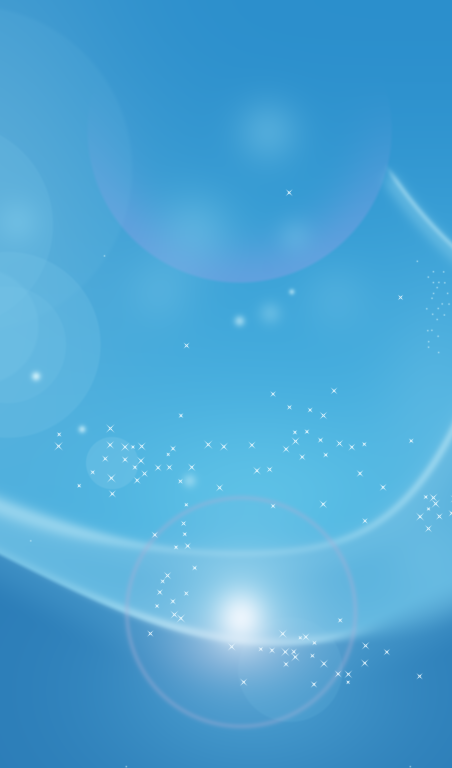
Reproduce this background procedurally as a WebGL 2 fragment shader.

```glsl
#version 300 es
precision highp float;
uniform vec2 u_resolution;
out vec4 outColor;

const vec3 ICE = vec3(0.80, 0.94, 0.98);
const vec3 SKY = vec3(0.48, 0.78, 0.91);
const vec3 LILAC = vec3(0.48, 0.62, 0.89);
const vec3 ROSE = vec3(0.66, 0.68, 0.84);
const vec3 DEEP = vec3(0.17, 0.49, 0.72);

// Soft bokeh spots: centre, radius, strength
const vec4 SPOTS[12] = vec4[12](
  vec4(0.349, 0.828, 0.042, 0.42), vec4(0.254, 0.700, 0.050, 0.40),
  vec4(0.384, 0.692, 0.024, 0.30), vec4(0.208, 0.622, 0.046, 0.28),
  vec4(0.437, 0.612, 0.046, 0.24), vec4(0.352, 0.592, 0.015, 0.42),
  vec4(0.312, 0.582, 0.007, 0.60), vec4(0.380, 0.620, 0.004, 0.55),
  vec4(0.023, 0.711, 0.030, 0.50), vec4(0.047, 0.510, 0.006, 0.90),
  vec4(0.107, 0.441, 0.005, 0.70), vec4(0.247, 0.374, 0.009, 0.50));

vec2 hash2(vec2 p) {
  vec3 q = fract(p.xyx * vec3(0.1031, 0.1030, 0.0973));
  q += dot(q, q.yzx + 33.33);
  return fract((q.xx + q.yz) * q.zy);
}

float glow(vec2 p, vec2 center, vec2 radius) {
  vec2 d = (p - center) / radius;
  return exp(-dot(d, d));
}

float disc(vec2 p, vec2 center, float radius, float blur) {
  return 1.0 - smoothstep(-blur, blur, length(p - center) - radius);
}

float line(float d, float width) {
  return exp(-d * d / (width * width));
}

float rim(vec2 p, vec2 center, float radius, float width) {
  return line(length(p - center) - radius, width);
}

// Heights of the two sweeping ribbons
float upperWave(float x) {
  float d = x - 0.31;
  float r = max(d, 0.0);
  return 0.281 + 0.635 * d * d + 18.5 * r * r * r * r;
}

float lowerWave(float x) {
  float d = x - 0.36;
  return 0.160 + 1.17 * d * d / (1.0 + 2.2 * d * d);
}

// Regions where sparkles gather
float sparkleDensity(vec2 p) {
  float m = glow(p, vec2(0.430, 0.425), vec2(0.085, 0.045));
  m = max(m, glow(p, vec2(0.180, 0.408), vec2(0.085, 0.040)));
  m = max(m, glow(p, vec2(0.225, 0.300), vec2(0.030, 0.090)));
  m = max(m, glow(p, vec2(0.415, 0.143), vec2(0.100, 0.030)));
  return max(m, glow(p, vec2(0.567, 0.345), vec2(0.035, 0.025)));
}

// Diagonal crosses scattered over jittered cells
float sparkles(vec2 p, float cell, float pixel) {
  vec2 id = floor(p / cell);
  float sum = 0.0;
  for (int j = -1; j <= 1; j++) {
    for (int i = -1; i <= 1; i++) {
      vec2 n = id + vec2(i, j);
      vec2 h = hash2(n);
      vec2 center = (n + 0.1 + 0.8 * h) * cell;
      vec2 k = hash2(n + 71.0);
      float on = step(k.x, 0.65 * sparkleDensity(center));
      vec2 d = p - center;
      vec2 q = abs(vec2(d.x + d.y, d.x - d.y)) * 0.707;
      float arm = cell * mix(0.25, 0.58, k.y);
      float cross2 = line(min(q.x, q.y), max(0.0007, 0.55 * pixel));
      float fade = 1.0 - smoothstep(0.0, arm, max(q.x, q.y));
      sum += on * (cross2 * fade + 0.5 * line(length(d), 0.0016));
    }
  }
  return min(sum, 1.0);
}

// Tiny dots for the dust at the right edge
float dust(vec2 p, float cell) {
  vec2 id = floor(p / cell);
  vec2 h = hash2(id + 19.0);
  vec2 center = (id + 0.25 + 0.5 * h) * cell;
  float on = step(h.y, 0.6 * glow(center, vec2(0.565, 0.595), vec2(0.014, 0.042)));
  return on * line(length(p - center), 0.0012);
}

void main() {
  vec2 p = gl_FragCoord.xy / u_resolution.y;
  float pixel = 1.0 / u_resolution.y;

  // Sky gradient, paler on the left and around the middle
  vec3 col = mix(vec3(0.27, 0.68, 0.87), vec3(0.17, 0.56, 0.80), smoothstep(0.4, 1.0, p.y));
  col = mix(col, vec3(0.42, 0.70, 0.85), 0.62 * glow(p, vec2(-0.04, 0.72), vec2(0.20, 0.38)));
  col = mix(col, vec3(0.42, 0.80, 0.92), 0.60 * glow(p, vec2(0.335, 0.36), vec2(0.20, 0.11)));
  col = mix(col, SKY, 0.32 * glow(p, vec2(0.57, 0.47), vec2(0.08, 0.16)));

  // Large lilac bubble, brightest along its lower rim
  vec2 bubble = vec2(0.312, 0.830);
  float lower = smoothstep(0.08, -0.18, p.y - bubble.y);
  float inside = disc(p, bubble, 0.198, 0.003);
  float depth = smoothstep(0.08, 0.198, length(p - bubble));
  col = mix(col, LILAC, 0.55 * inside * depth * depth * lower);

  // Overlapping lens discs at the left
  col = mix(col, SKY, 0.10 * disc(p, vec2(-0.04, 0.78), 0.212, 0.004));
  col = mix(col, SKY, 0.18 * disc(p, vec2(-0.065, 0.707), 0.134, 0.002));
  col = mix(col, SKY, 0.24 * disc(p, vec2(0.010, 0.551), 0.121, 0.002));
  col = mix(col, SKY, 0.20 * disc(p, vec2(0.010, 0.551), 0.076, 0.002));
  col = mix(col, SKY, 0.28 * disc(p, vec2(-0.025, 0.575), 0.075, 0.003));
  col = mix(col, SKY, 0.38 * disc(p, vec2(0.146, 0.397), 0.034, 0.0015));

  // Veil between the ribbons, with deep water beneath
  float slope = (upperWave(p.x + 0.001) - upperWave(p.x)) * 1000.0;
  float up = (p.y - upperWave(p.x)) / sqrt(1.0 + slope * slope);
  float low = p.y - lowerWave(p.x);
  float veil = smoothstep(0.012, -0.012, up);
  col = mix(col, vec3(0.35, 0.68, 0.85), 0.65 * veil);
  col = mix(col, SKY, 0.55 * veil * exp(-max(low, 0.0) * 16.0));
  vec3 water = mix(DEEP, vec3(0.27, 0.60, 0.80), glow(p, vec2(0.33, 0.10), vec2(0.20, 0.13)));
  water = mix(water, vec3(0.30, 0.62, 0.81), 0.5 * smoothstep(-0.07, 0.0, low));
  float softness = mix(0.004, 0.035, smoothstep(0.40, 0.58, p.x));
  col = mix(col, water, smoothstep(softness, -softness, low));

  // Light along both ribbons
  float ends = smoothstep(0.05, 0.26, abs(p.x - 0.33));
  float band = mix(0.006, 0.013, smoothstep(0.25, 0.0, p.x));
  col = mix(col, ICE, (0.28 + 0.30 * ends) * line(up + 0.002, band));
  col = mix(col, SKY, 0.35 * line(up + 0.012, 0.024));
  float edgeLight = glow(p, vec2(0.29, 0.18), vec2(0.16, 0.12));
  col = mix(col, ICE, (0.10 + 0.55 * edgeLight) * line(low - 0.004, 0.007) * smoothstep(0.52, 0.40, p.x));

  // Tapered streak at the right edge
  vec2 axis = normalize(vec2(0.0875, -0.107));
  vec2 fromTip = p - vec2(0.500, 0.788);
  float along = dot(fromTip, axis);
  float across = dot(fromTip, vec2(-axis.y, axis.x)) + 0.9 * along * (0.138 - along);
  float reach = smoothstep(0.0, 0.035, along);
  col = mix(col, ICE, 0.50 * reach * line(across, 0.004));
  col = mix(col, SKY, 0.50 * reach * line(across + 0.006, 0.012));

  // Soft bokeh
  for (int i = 0; i < 12; i++) {
    vec4 s = SPOTS[i];
    col = mix(col, mix(SKY, ICE, smoothstep(0.02, 0.004, s.z)), s.w * glow(p, s.xy, s.zz));
  }
  col = mix(col, SKY, 0.35 * glow(p, vec2(0.555, 0.28), vec2(0.06, 0.06)));

  // Flare rings and bright core
  vec2 flare = vec2(0.314, 0.203);
  col = mix(col, ROSE, 0.30 * rim(p, flare, 0.149, 0.004) + 0.05 * disc(p, flare, 0.149, 0.003));
  col = mix(col, SKY, 0.14 * disc(p, vec2(0.378, 0.128), 0.068, 0.002));
  col = mix(col, ROSE, 0.45 * glow(p, vec2(0.308, 0.155), vec2(0.085, 0.045)));
  col = mix(col, ICE, 0.50 * glow(p, flare, vec2(0.085, 0.080)));
  col = mix(col, vec3(0.97, 0.98, 1.0), 0.85 * glow(p, flare - vec2(0.0, 0.008), vec2(0.032, 0.036)));

  // Sparkles and dust
  col = mix(col, vec3(0.93, 0.98, 1.0), 0.80 * sparkles(p, 0.0165, pixel));
  col = mix(col, ICE, 0.55 * dust(p, 0.007));
  outColor = vec4(col, 1.0);
}
```
